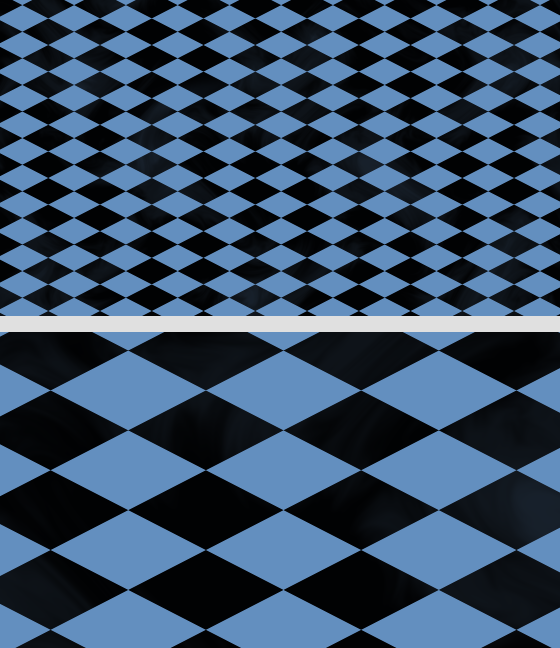
Top, the full canvas; bottom, a detail of the centre.
This pattern is drawn by a WebGL 2 fragment shader. Its source:

```glsl
#version 300 es
precision highp float;
uniform vec2 u_resolution;
out vec4 fragColor;

// Layered, warped sines, roughly 0 to 1
float smoke(vec2 p) {
    float sum = 0.0, amp = 0.5;
    for (int i = 0; i < 5; i++) {
        p += 0.6 * sin(p.yx * 1.3 + vec2(1.7, 4.2));
        sum += amp * sin(p.x) * sin(p.y + 0.8);
        p = mat2(1.6, 1.2, -1.2, 1.6) * p;
        amp *= 0.55;
    }
    return 0.5 + 0.5 * sum;
}

// Soft elongated glow along a tilted axis
float wisp(vec2 p, float angle, vec2 size) {
    float c = cos(angle), s = sin(angle);
    vec2 q = vec2(c * p.x + s * p.y, c * p.y - s * p.x) / size;
    return exp(-dot(q, q));
}

void main() {
    // Canvas height is one unit
    vec2 p = gl_FragCoord.xy / u_resolution.y;

    // Diamond lattice: negative inside the dark diamonds
    vec2 period = vec2(0.1638, 0.08417);
    vec2 cell = abs(fract((p - vec2(0.8079, 0.0579)) / period + 0.5) - 0.5);
    float edge = cell.x + cell.y - 0.5;
    float blur = 0.6 * length(1.0 / period) / u_resolution.y;
    float blueMask = smoothstep(-blur, blur, edge);

    // Faint haze over the dark diamonds, with a few brighter smudges
    float cloud = smoke(p * 9.0);
    vec3 dark = mix(vec3(0.004, 0.007, 0.011), vec3(0.055, 0.075, 0.098),
                    smoothstep(0.4, 0.72, cloud));
    float smudge = 0.6 * smoothstep(0.7, 0.95, cloud)
                 + wisp(p - vec2(0.613, 0.70), 0.28, vec2(0.14, 0.035)) * (0.4 + 0.6 * cloud);
    dark += vec3(0.06, 0.085, 0.115) * smudge;

    vec3 blue = vec3(0.39, 0.56, 0.75);
    fragColor = vec4(mix(dark, blue, blueMask), 1.0);
}
```
